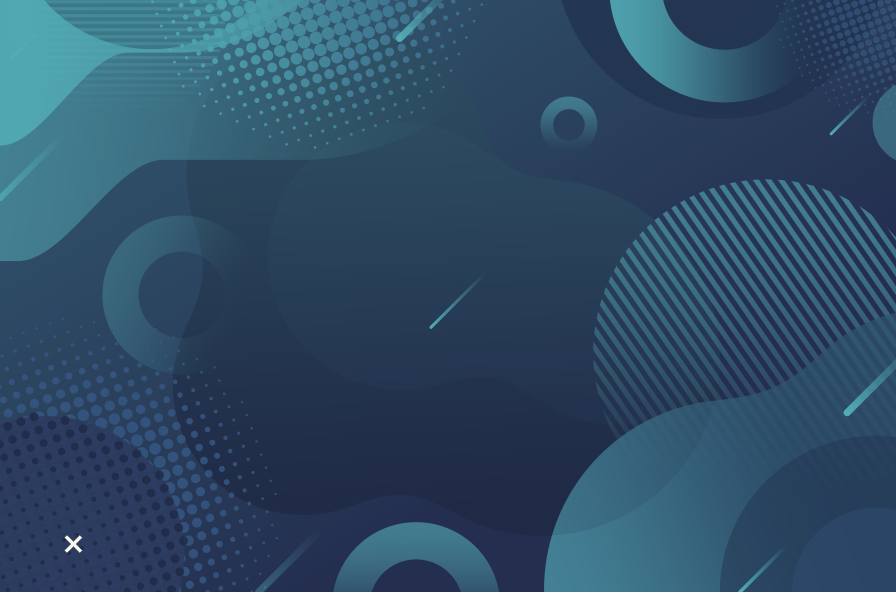
Write a WebGL 1 fragment shader that draws this background.

```glsl
precision highp float;
// Abstract teal and navy backdrop: fluid blobs and waves under gradient rings,
// halftone discs, striped discs and fading diagonal streaks.
// Each part is a distance function blended in order; canvas height is 1.0.
uniform vec2 u_resolution;

const vec3 TEAL_DUSK = vec3(0.20, 0.36, 0.44);
const vec3 NAVY = vec3(0.14, 0.18, 0.31);
const vec3 BLOB_TOP = vec3(0.17, 0.29, 0.37);
const vec3 BLOB_LOW = vec3(0.12, 0.16, 0.27);
const vec3 SHADOW = vec3(0.13, 0.20, 0.31);
const vec3 TEAL = vec3(0.28, 0.54, 0.60);
const vec3 AQUA = vec3(0.32, 0.67, 0.71);
const vec3 BLUE = vec3(0.21, 0.34, 0.51);
const vec3 INDIGO = vec3(0.17, 0.23, 0.37);
const vec3 CREAM = vec3(0.98, 0.97, 0.90);
const float DOT_TILT = 0.35;
const float BLEND = 0.12;            // softness of blob joins
const float LINE_GAP = 0.0118;       // horizontal stripe period
const float HATCH_GAP = 0.0175;      // diagonal stripe period
const vec2 HATCH_NORMAL = vec2(0.82, 0.57);

float fill(float d) { return clamp(0.5 - d * u_resolution.y, 0.0, 1.0); }

float disc(vec2 p, vec2 center, float radius) { return length(p - center) - radius; }

float ring(vec2 p, vec2 center, float outer, float inner) {
  float r = length(p - center);
  return fill(max(r - outer, inner - r));
}

float smoothUnion(float a, float b) {
  float h = max(BLEND - abs(a - b), 0.0) / BLEND;
  return min(a, b) - h * h * BLEND * 0.25;
}

float stripes(float x, float gap, float duty) {
  return fill((abs(fract(x / gap) - 0.5) - 0.5 * duty) * gap);
}

// Tilted dot grid; dot radius goes from core to rim, in cells
float halftone(vec2 p, vec2 center, float radius, float gap, float core, float rim) {
  float c = cos(DOT_TILT), s = sin(DOT_TILT);
  vec2 q = mat2(c, -s, s, c) * (p - center) / gap;
  vec2 cell = floor(q) + 0.5;
  float reach = length(cell) * gap / radius;
  float size = mix(rim, core, smoothstep(0.0, 0.65, 1.0 - reach));
  return fill((length(q - cell) - size) * gap) * step(reach, 1.0);
}

// Round-ended diagonal stroke, bright at its lower left end
float streak(vec2 p, vec2 head, float len, float halfWidth) {
  vec2 dir = vec2(0.7071);
  float t = clamp(dot(p - head, dir), 0.0, len);
  return fill(length(p - head - dir * t) - halfWidth) * (1.0 - t / len);
}

void main() {
  vec2 p = gl_FragCoord.xy / u_resolution.y;
  vec3 color = mix(TEAL_DUSK, NAVY, clamp(0.75 * (1.0 - p.y) + 0.45 * p.x, 0.0, 1.0));

  // Central dark blob with a lighter inner lobe
  float blob = smoothUnion(disc(p, vec2(0.571, 0.705), 0.256), disc(p, vec2(0.915, 0.396), 0.301));
  blob = fill(smoothUnion(blob, disc(p, vec2(0.512, 0.350), 0.220)));
  color = mix(color, mix(BLOB_LOW, BLOB_TOP, smoothstep(0.05, 0.95, p.y)), 0.9 * blob);
  float lobe = smoothUnion(disc(p, vec2(0.679, 0.567), 0.226), disc(p, vec2(1.043, 0.508), 0.226));
  color += vec3(0.006, 0.012, 0.015) * fill(lobe) * blob;

  // Upper left waves
  float tail = max(p.x - 0.51, 0.0);
  float wave = 0.730 - 0.171 * (1.0 - smoothstep(0.03, 0.276, p.x)) + 1.27 * tail * tail;
  color = mix(color, TEAL, fill(wave - p.y) * 0.85 * (1.0 - smoothstep(-0.1, 0.86, p.x)));
  tail = max(p.x - 0.3, 0.0);
  wave = 0.911 - 0.157 * (1.0 - smoothstep(0.0, 0.217, p.x)) + 2.0 * tail * tail;
  color = mix(color, AQUA, fill(wave - p.y) * mix(0.9, 0.65, smoothstep(0.0, 0.3, p.x)));
  color = mix(color, vec3(0.22, 0.43, 0.50), 0.8 * fill(disc(p, vec2(0.256, 1.157), 0.240)));
  float lines = stripes(p.y, LINE_GAP, 0.45) * fill(disc(p, vec2(0.20, 0.97), 0.18));
  color = mix(color, AQUA, 0.35 * lines * smoothstep(0.79, 0.95, p.y));

  // Upper halftone disc
  vec3 dotColor = mix(AQUA, vec3(0.25, 0.45, 0.57), smoothstep(0.25, 0.8, p.x));
  color = mix(color, dotColor, 0.85 * halftone(p, vec2(0.531, 1.039), 0.289, 0.0217, 0.5, 0.1));

  // Upper right ring on its shadow, halftone and edge disc
  color = mix(color, SHADOW, 0.85 * fill(disc(p, vec2(1.217, 1.079), 0.280)));
  float fade = 1.0 - smoothstep(1.03, 1.38, p.x);
  color = mix(color, AQUA, 0.9 * fade * ring(p, vec2(1.224, 1.022), 0.195, 0.106));
  color = mix(color, BLUE, 0.7 * halftone(p, vec2(1.496, 0.99), 0.187, 0.0138, 0.42, 0.12));
  color = mix(color, TEAL, 0.6 * fill(disc(p, vec2(1.545, 0.793), 0.071)));

  // Smaller fading rings
  fade = smoothstep(0.735, 0.84, p.y);
  color = mix(color, TEAL, 0.8 * fade * ring(p, vec2(0.961, 0.789), 0.048, 0.0266));
  fade = 1.0 - smoothstep(0.14, 0.42, p.x + 0.3 * (0.5 - p.y));
  color = mix(color, TEAL, 0.5 * fade * ring(p, vec2(0.307, 0.502), 0.134, 0.073));
  fade = smoothstep(-0.12, 0.12, p.y);
  color = mix(color, TEAL, 0.85 * fade * ring(p, vec2(0.703, -0.024), 0.142, 0.079));

  // Lower left halftone around a dotted indigo disc
  color = mix(color, BLUE, 0.85 * halftone(p, vec2(0.138, 0.134), 0.335, 0.0236, 0.46, 0.08));
  vec2 hub = vec2(0.079, 0.065);
  color = mix(color, INDIGO, 0.9 * fill(disc(p, hub, 0.232)));
  color = mix(color, BLOB_LOW, 0.8 * halftone(p, hub, 0.232, 0.0236, 0.16, 0.32));

  // Lower right blob and its nested discs
  float swell = fill(smoothUnion(disc(p, vec2(1.240, 0.004), 0.321), disc(p, vec2(1.575, 0.213), 0.266)));
  vec3 swellColor = mix(vec3(0.27, 0.52, 0.60), vec3(0.17, 0.29, 0.40), smoothstep(0.9, 1.5, p.x + 0.35 * p.y));
  color = mix(color, mix(swellColor, SHADOW, 0.15 * blob), 0.95 * swell);
  color = mix(color, SHADOW, 0.5 * fill(disc(p, vec2(1.48, 0.0), 0.264)));
  color = mix(color, BLUE, 0.3 * fill(disc(p, vec2(1.48, 0.0), 0.142)));

  // Hatched disc, fading downward
  float hatch = stripes(dot(p, HATCH_NORMAL), HATCH_GAP, 0.5) * fill(disc(p, vec2(1.295, 0.404), 0.293));
  color = mix(color, TEAL, hatch * smoothstep(0.1, 0.7, p.y) * mix(0.85, 0.35, swell));

  // Diagonal streaks
  float glow = streak(p, vec2(0.675, 0.935), 0.13, 0.006) + streak(p, vec2(0.728, 0.447), 0.128, 0.0025);
  glow += streak(p, vec2(1.404, 0.774), 0.09, 0.0025) + streak(p, vec2(1.431, 0.303), 0.16, 0.006);
  glow += 0.8 * streak(p, vec2(0.0, 0.665), 0.155, 0.005) + streak(p, vec2(0.018, 0.90), 0.1, 0.0025);
  glow += 0.4 * streak(p, vec2(0.437, 0.0), 0.148, 0.006) + streak(p, vec2(1.25, 0.0), 0.11, 0.003);
  color = mix(color, AQUA, min(glow, 1.0));

  // Small cross: the diagonal axes swap under abs
  vec2 arm = abs(mat2(0.7071, -0.7071, 0.7071, 0.7071) * (p - vec2(0.124, 0.081)));
  color = mix(color, CREAM, fill(max(min(arm.x, arm.y) - 0.0028, max(arm.x, arm.y) - 0.018)));

  gl_FragColor = vec4(color, 1.0);
}
```
